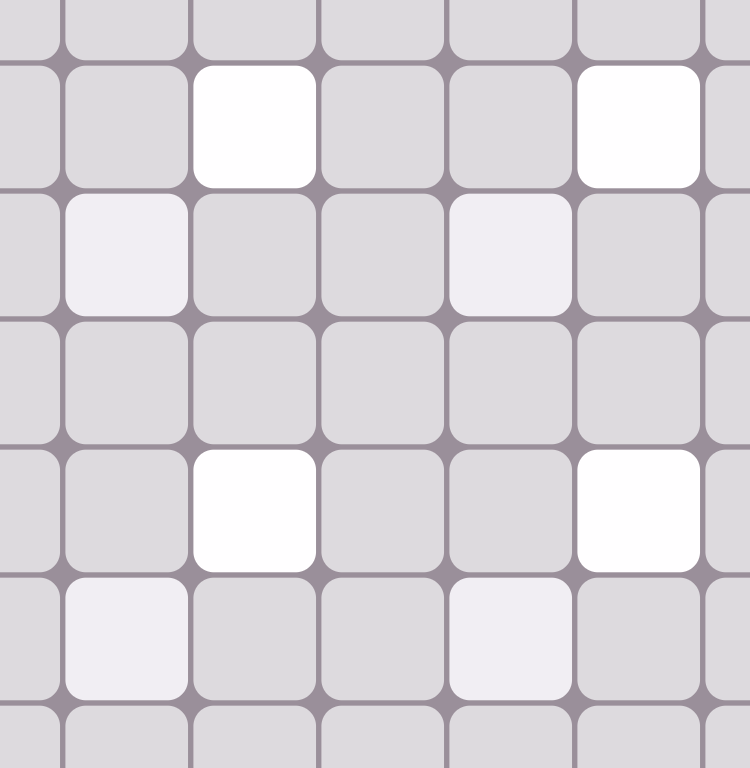
A WebGL 1 fragment shader for this pattern:

```glsl
precision highp float;
// Rounded square tiles on mauve grout, six tiles to the canvas height.
// A rounded-box distance cuts each tile; the cell index modulo three picks
// its shade, so a pale and a white tile step diagonally in every 3x3 block.

uniform vec2 u_resolution;

float roundedBox(vec2 p, float halfSize, float radius) {
  vec2 q = abs(p) - halfSize + radius;
  return length(max(q, 0.0)) + min(max(q.x, q.y), 0.0) - radius;
}

vec3 tileColor(vec2 cell) {
  vec2 slot = mod(cell + 0.5, 3.0) - 0.5;  // 0, 1 or 2 on each axis
  vec3 grey = vec3(0.865, 0.854, 0.872);
  vec3 pale = vec3(0.944, 0.933, 0.953);
  vec3 white = vec3(1.0, 0.995, 1.0);
  float onDiagonal = 1.0 - step(0.5, abs(slot.x - slot.y));
  vec3 accent = mix(pale, white, step(0.5, slot.x));
  return mix(grey, accent, onDiagonal * (1.0 - step(1.5, slot.x)));
}

void main() {
  // Grid space: one unit per tile, shifted so the edge tiles are cut in half.
  float tilesDown = 6.0;
  vec2 grid = gl_FragCoord.xy / u_resolution.y * tilesDown - vec2(0.49, 0.508);
  vec2 cell = floor(grid);
  vec2 local = fract(grid) - 0.5;

  // Antialiased tile over grout.
  float pixel = tilesDown / u_resolution.y;
  float edge = roundedBox(local, 0.479, 0.16);
  float coverage = clamp(0.5 - edge / pixel, 0.0, 1.0);
  vec3 grout = vec3(0.605, 0.562, 0.602);
  gl_FragColor = vec4(mix(grout, tileColor(cell), coverage), 1.0);
}
```
